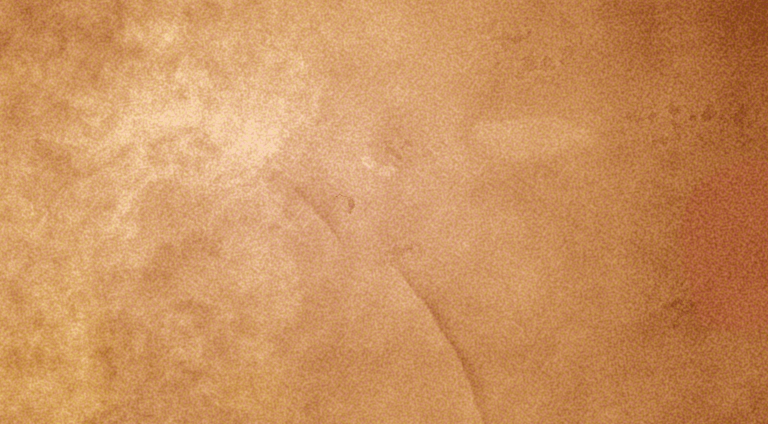
Write a Shadertoy shader that draws this texture.

```glsl
#define GRAIN_SCALE 175.0
#define GRAIN_SHADE 1.15
#define GRAIN_TINT 0.13
#define MOTTLE_SHADE 1.0
#define STREAK_SHADE 1.0
#define SCUFF_SHADE 1.0
#define CREASE_SHADE 1.4
#define GLOW_CENTER vec2(0.46, 0.66)
#define GLOW_SIZE vec2(0.66, 0.42)

// Centre and radii of the worn areas
const vec4 SCUFFS[7] = vec4[7](
    vec4(0.08, 0.64, 0.17, 0.16), vec4(0.43, 0.46, 0.10, 0.11),
    vec4(1.63, 0.72, 0.24, 0.07), vec4(0.95, 0.41, 0.08, 0.06),
    vec4(1.24, 0.88, 0.16, 0.12), vec4(0.95, 0.66, 0.10, 0.06),
    vec4(1.62, 0.30, 0.10, 0.10));

vec2 gradientAt(vec2 cell) {
    vec3 h = fract(vec3(cell.xyx) * vec3(0.1031, 0.1030, 0.0973));
    h += dot(h, h.yzx + 33.33);
    float angle = 6.2832 * fract((h.x + h.y) * h.z);
    return vec2(cos(angle), sin(angle));
}

float gradientNoise(vec2 p) {
    vec2 i = floor(p), f = p - i;
    vec2 u = f * f * f * (f * (f * 6.0 - 15.0) + 10.0);
    vec2 e = vec2(1.0, 0.0);
    float low = mix(dot(gradientAt(i), f), dot(gradientAt(i + e), f - e), u.x);
    float high = mix(dot(gradientAt(i + e.yx), f - e.yx),
                     dot(gradientAt(i + 1.0), f - 1.0), u.x);
    return mix(low, high, u.y);
}

float fbm(vec2 p) {
    float sum = 0.0, amp = 1.0;
    for (int i = 0; i < 5; i++) {
        sum += amp * gradientNoise(p);
        p = mat2(1.6, 1.2, -1.2, 1.6) * p + 7.3;
        amp *= 0.55;
    }
    return sum;
}

// Ragged ellipse, 1 inside and 0 outside
float patchMask(vec2 p, vec2 center, vec2 radii, float ragged, float soft) {
    float d = length((p - center) / radii) - 1.0 + ragged;
    return 1.0 - smoothstep(-soft, soft, d);
}

// Sharp on one side of the fold, fading on the other
float foldShadow(float side, float width) {
    return smoothstep(-0.005, 0.005, side) * exp(-max(side, 0.0) / width);
}

// Copper ramp from shadow to highlight
vec3 copper(float t) {
    vec3 c = mix(vec3(0.54, 0.27, 0.11), vec3(0.65, 0.38, 0.19), clamp(t + 1.0, 0.0, 1.0));
    c = mix(c, vec3(0.74, 0.49, 0.28), clamp(t, 0.0, 1.0));
    c = mix(c, vec3(0.81, 0.58, 0.36), clamp(t - 1.0, 0.0, 1.0));
    c = mix(c, vec3(0.87, 0.67, 0.46), clamp(t - 2.0, 0.0, 1.0));
    return mix(c, vec3(0.97, 0.83, 0.65), clamp((t - 3.0) / 1.5, 0.0, 1.0));
}

void mainImage(out vec4 fragColor, in vec2 fragCoord) {
    vec2 p = fragCoord / iResolution.y;
    float coarse = fbm(p * 3.5 + 4.0);
    float fine = fbm(p * 16.0 + 19.0);
    float rough = fbm(p * 38.0 + 51.0);
    float leftSide = 1.0 - smoothstep(0.35, 1.0, p.x);

    // Broad light, dark right edge and top corners
    vec2 g = (p - GLOW_CENTER) / GLOW_SIZE;
    float glow = exp(-dot(g, g));
    float shade = 1.65 + 1.95 * glow - 1.6 * smoothstep(1.15, 1.85, p.x);
    shade -= 0.6 * smoothstep(0.7, 1.0, p.y) * smoothstep(1.1, 1.7, p.x);
    shade -= 1.0 * patchMask(p, vec2(0.0, 0.98), vec2(0.28, 0.22), coarse * 0.5, 0.8);

    // Mottling and slanted brush streaks
    vec2 along = vec2(dot(p, vec2(0.64, 0.77)) * 5.0, dot(p, vec2(-0.77, 0.64)) * 11.0);
    float streak = fbm(along + vec2(0.0, 2.0 * coarse));
    shade += MOTTLE_SHADE * (coarse * 0.8 + fine * mix(0.3, 0.75, leftSide));
    shade += MOTTLE_SHADE * rough * mix(0.15, 0.6, leftSide);
    shade += STREAK_SHADE * streak * mix(0.25, 1.0, leftSide);

    // Pitted wear
    float wear = 0.0;
    for (int i = 0; i < 7; i++) {
        vec2 d = (p - SCUFFS[i].xy) / SCUFFS[i].zw;
        wear = max(wear, exp(-dot(d, d)));
    }
    float pits = smoothstep(0.0, 0.4, rough * 0.7 + fine * 0.6);
    shade -= SCUFF_SHADE * wear * (pits + 0.25);

    // Two folds running down to the right
    vec2 q = p + 0.009 * vec2(fine, coarse);
    float x = q.x - 0.60;
    float upper = (q.y - 0.575 + 3.6 * x * x) / sqrt(1.0 + 52.0 * x * x);
    float upperSpan = smoothstep(-0.02, 0.16, x) * (1.0 - smoothstep(0.17, 0.23, x));
    float drop = 0.375 - q.y;
    float lower = (q.x - 0.93 - 0.84 * drop + 0.75 * drop * drop) * 0.83;
    float lowerSpan = smoothstep(-0.01, 0.02, drop) * mix(1.0, 0.7, smoothstep(0.1, 0.4, drop));
    shade -= CREASE_SHADE * upperSpan * foldShadow(upper, 0.022);
    shade -= CREASE_SHADE * lowerSpan * foldShadow(lower, 0.026);
    shade += 0.35 * lowerSpan * foldShadow(-lower, 0.05);

    // Pale flakes and a broken dark hook
    float flake = patchMask(p, vec2(1.25, 0.68), vec2(0.13, 0.05), fine * 0.5, 0.16);
    shade += 0.55 * flake;
    for (int i = 0; i < 2; i++) {
        vec2 chip = vec2(0.872, 0.617) + float(i) * vec2(0.042, -0.020);
        shade += 0.7 * patchMask(p, chip, vec2(0.020, 0.014), rough * 0.7, 0.25);
    }
    vec2 hook = p - vec2(0.806, 0.515);
    float rim = abs(length(hook) - 0.022 + 0.018 * rough) - 0.004 - 0.006 * fine;
    shade -= 1.6 * (1.0 - smoothstep(-0.004, 0.004, rim)) * smoothstep(-0.012, 0.008, hook.x + hook.y);

    // Smooth reddish plate
    float plate = patchMask(p, vec2(1.76, 0.41), vec2(0.155, 0.21), coarse * 0.3, 0.07);
    shade = mix(shade, 0.15 + 0.3 * coarse, 0.7 * plate);

    // Metallic grain with gold and rose glints, turned off the pixel axes
    vec2 s = mat2(0.8, 0.6, -0.6, 0.8) * p * GRAIN_SCALE;
    float grain = gradientNoise(s) + 0.6 * gradientNoise(s * 0.57 + 9.0);
    float tint = gradientNoise(s * 0.8 + 77.0);
    vec3 color = copper(shade + GRAIN_SHADE * grain);
    vec2 r = (p - vec2(0.80, 0.52)) / vec2(0.42, 0.32);
    color += vec3(0.0, -0.002, 0.05) * exp(-dot(r, r));
    color += vec3(0.02, -0.015, 0.01) * plate;
    color += GRAIN_TINT * tint * vec3(-0.2, 0.3, -1.0);
    color.b -= 0.05 * leftSide * smoothstep(-0.3, 0.5, coarse) * (1.0 - glow);
    fragColor = vec4(clamp(color, 0.0, 1.0), 1.0);
}
```
